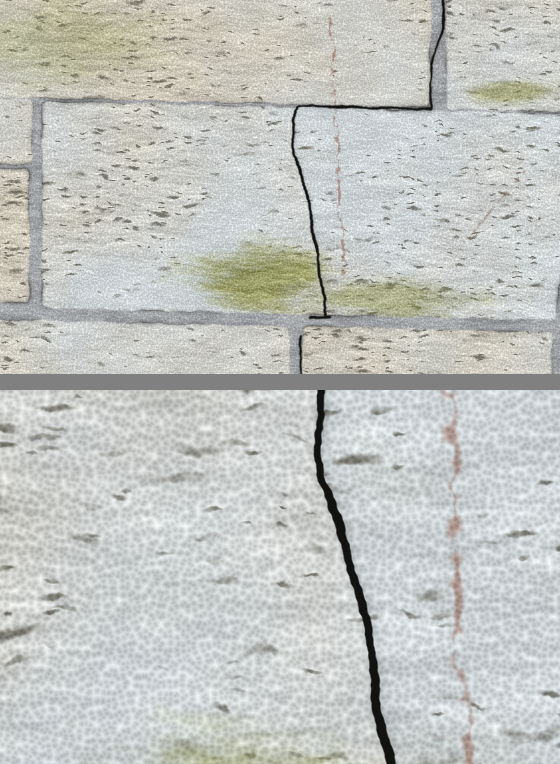
Top: the whole. Bottom: its middle third, enlarged.
A Shadertoy shader for this texture:

```glsl
const vec3 COOL_STONE = vec3(0.81, 0.835, 0.845);
const vec3 WARM_STONE = vec3(0.81, 0.785, 0.725);
const vec3 MORTAR = vec3(0.64, 0.65, 0.66);
const vec3 MOSS = vec3(0.55, 0.56, 0.31);
const vec3 RUST = vec3(0.60, 0.45, 0.40);
const vec3 PIT = vec3(0.34, 0.33, 0.29);
const vec3 GAP = vec3(0.07, 0.07, 0.065);
const float COURSE_TILT = 0.025;
const float CORNER = 0.014;
const float CRACK_WIDTH = 0.0038;
const float RELIEF_LIGHT = 0.42;
const float GRAIN = 0.20;

// Stones: left, bottom, right, top
const int STONES = 7;
const vec4 STONE[STONES] = vec4[](
    vec4(-0.2, 0.742, 1.150, 1.3), vec4(1.195, 0.738, 1.8, 1.3),
    vec4(-0.2, 0.562, 0.085, 0.737), vec4(-0.2, 0.193, 0.077, 0.549),
    vec4(0.113, 0.181, 1.485, 0.732),
    vec4(-0.2, -0.3, 0.772, 0.145), vec4(0.810, -0.3, 1.475, 0.147));
const float WARMTH[STONES] = float[](0.75, 0.35, 0.7, 0.75, 0.3, 0.5, 0.55);

// Moss patches: centre, radii
const int PATCHES = 4;
const vec4 PATCH[PATCHES] = vec4[](
    vec4(0.70, 0.255, 0.22, 0.10), vec4(1.04, 0.20, 0.26, 0.06),
    vec4(0.16, 0.89, 0.30, 0.13), vec4(1.36, 0.755, 0.14, 0.035));
const float PATCH_STRENGTH[PATCHES] = float[](1.0, 0.65, 0.4, 0.7);

// Open seam that runs under and beside the upper stone
const int SEAM_POINTS = 5;
const vec2 SEAM[SEAM_POINTS] = vec2[](vec2(0.80, 0.737), vec2(1.152, 0.737),
    vec2(1.152, 0.855), vec2(1.186, 0.955), vec2(1.186, 1.1));

vec2 hash2(vec2 p) {
    vec3 q = fract(p.xyx * vec3(0.1031, 0.1030, 0.0973));
    q += dot(q, q.yzx + 33.33);
    return fract((q.xx + q.yz) * q.zy);
}

float cellular(vec2 p) {
    vec2 cell = floor(p), f = fract(p);
    float nearest = 2.0;
    for (int j = -1; j <= 1; j++)
        for (int i = -1; i <= 1; i++) {
            vec2 o = vec2(i, j);
            vec2 r = o + hash2(cell + o) - f;
            nearest = min(nearest, dot(r, r));
        }
    return sqrt(nearest);
}

float waves(vec2 p) {
    float sum = 0.0, amp = 0.5;
    for (int i = 0; i < 4; i++) {
        sum += amp * sin(p.x + 1.7 * sin(p.y));
        p = mat2(1.6, 1.2, -1.2, 1.6) * p + 2.3;
        amp *= 0.55;
    }
    return sum;
}

// Rough bedding, stretched along the courses
float relief(vec2 p) {
    vec2 scale = vec2(9.0, 27.0);
    float height = 0.0, amp = 0.5;
    for (int i = 0; i < 4; i++) {
        height -= amp * cellular(p * scale + float(i) * 7.3);
        scale *= 2.05;
        amp *= 0.62;
    }
    return height;
}

float pits(vec2 p) {
    float mask = 0.0;
    for (int i = 0; i < 3; i++) {
        vec2 g = p * vec2(13.0, 34.0) * (1.0 + 0.6 * float(i)) + float(i) * 11.0;
        vec2 rnd = hash2(floor(g)), size = vec2(0.16 + 0.24 * rnd.y, 0.15 + 0.10 * rnd.y);
        float d = length((fract(g) - mix(vec2(0.4), vec2(0.6), rnd.yx)) / size);
        mask = max(mask, step(0.76, rnd.x) * (1.0 - smoothstep(0.3, 1.1, d)));
    }
    return mask;
}

float boxDistance(vec2 p, vec4 box) {
    vec2 d = abs(p - 0.5 * (box.xy + box.zw)) - 0.5 * (box.zw - box.xy) + CORNER;
    return length(max(d, 0.0)) + min(max(d.x, d.y), 0.0) - CORNER;
}

float segmentDistance(vec2 p, vec2 a, vec2 b) {
    vec2 ab = b - a;
    return length(p - a - ab * clamp(dot(p - a, ab) / dot(ab, ab), 0.0, 1.0));
}

float crackX(float y) {
    return 0.783 + 0.045 * (1.0 - smoothstep(0.46, 0.64, y))
        + 0.16 * max(0.46 - y, 0.0) + 0.5 * max(y - 0.705, 0.0)
        + 0.004 * waves(vec2(y * 55.0, 1.0));
}

void mainImage(out vec4 fragColor, in vec2 fragCoord) {
    vec2 p = fragCoord / iResolution.y;
    float px = 1.0 / iResolution.y;
    vec2 wall = p + vec2(0.0, COURSE_TILT * p.x);
    vec2 bed = p + vec2(0.012 * waves(p * 17.0), 0.07 * p.x + 0.006 * waves(p.yx * 23.0));
    float broad = waves(p * 5.0 + 1.0), mottle = waves(p * vec2(19.0, 37.0));

    // Stone outlines, with the far right edge leaning outward
    vec2 lean = wall + 0.0035 * vec2(waves(p * 38.0), waves(p.yx * 43.0));
    lean.x -= 0.12 * max(wall.y - 0.18, 0.0) * smoothstep(1.3, 1.5, p.x);
    float edge = 1.0, warmth = 0.5;
    for (int i = 0; i < STONES; i++) {
        float d = boxDistance(lean, STONE[i]);
        if (d < edge) { edge = d; warmth = WARMTH[i]; }
    }
    float crackSide = wall.x - crackX(wall.y);
    bool inCrackCourse = wall.y > 0.175 && wall.y < 0.737;
    if (inCrackCourse && crackSide > 0.0) warmth = 0.08;
    float stone = 1.0 - smoothstep(-px, px + 0.002, edge);

    // Weathered stone lit from above
    float height = relief(bed);
    float slope = height - relief(bed + vec2(-0.0015, 0.004));
    float grain = cellular(p * 185.0) - 0.45;
    vec3 face = mix(COOL_STONE, WARM_STONE, clamp(warmth + 0.45 * broad, 0.0, 1.0));
    face += 0.035 * mottle + RELIEF_LIGHT * (0.75 + 0.4 * broad) * slope;
    float pitted = pits(bed + 0.004 * waves(p * 90.0)) * smoothstep(-0.7, 0.4, broad + mottle);
    face = mix(face, PIT, 0.72 * pitted);

    // Moss and rust stains
    float moss = 0.0;
    for (int i = 0; i < PATCHES; i++) {
        vec2 r = (p - PATCH[i].xy) / PATCH[i].zw;
        float growth = exp(-dot(r, r)) + 0.22 * mottle - 0.35 * (height + 0.5);
        moss = max(moss, PATCH_STRENGTH[i] * smoothstep(0.2, 0.95, growth));
    }
    face = mix(face, MOSS + 0.5 * slope + 0.07 * mottle, 0.85 * moss);
    vec2 drip = p + 0.005 * waves(p * 24.0);
    float stain = min(segmentDistance(drip, vec2(0.885, 0.95), vec2(0.918, 0.27)),
        segmentDistance(drip, vec2(1.40, 0.54), vec2(1.24, 0.35)) + 0.003);
    float flakes = smoothstep(0.3, 0.65, cellular(p * vec2(75.0, 48.0)));
    face = mix(face, RUST, 0.65 * flakes * (1.0 - smoothstep(0.002, 0.009, stain)));

    // Mortar and the shaded rims of the stones
    vec3 joint = MORTAR + 0.05 * mottle + 0.3 * slope;
    vec3 color = mix(joint, face, stone) + GRAIN * grain;
    float rim = exp(-abs(edge - 0.001) / 0.0035) * smoothstep(-0.3, 0.7, waves(p * 14.0));
    color *= 1.0 - 0.45 * rim;

    // Cracks: fallen course split, open seam and lower joint
    float gap = inCrackCourse ? abs(crackSide) : 1.0;
    vec2 rough = wall + 0.0025 * waves(p * 60.0);
    for (int i = 0; i < SEAM_POINTS - 1; i++)
        gap = min(gap, segmentDistance(rough, SEAM[i], SEAM[i + 1]) + 0.0008);
    gap = min(gap, segmentDistance(rough, vec2(0.805, -0.1), vec2(0.803, 0.12)) + 0.0012);
    gap = min(gap, segmentDistance(rough, vec2(0.83, 0.172), vec2(0.88, 0.174)));
    float halfWidth = CRACK_WIDTH * (1.0 + 0.35 * waves(p * 21.0));
    float chipped = inCrackCourse ? smoothstep(-0.022, -0.006, crackSide) * step(crackSide, 0.0) : 0.0;
    color += 0.05 * chipped;
    color *= 1.0 - 0.25 * exp(-gap / 0.005);
    color = mix(GAP, color, smoothstep(halfWidth - px, halfWidth + px, gap));

    fragColor = vec4(clamp(color, 0.0, 1.0), 1.0);
}
```
